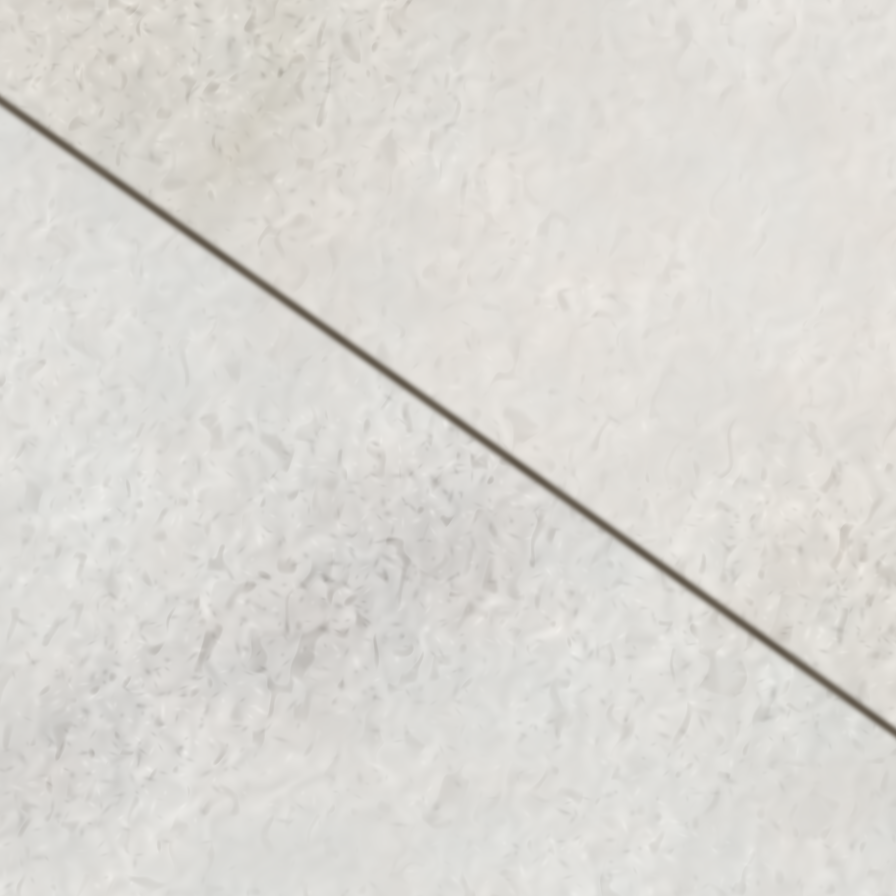
Write a three.js fragment shader that draws this texture.

```glsl
// Pale mottled stone slabs parted by one thin dark diagonal joint.
varying vec2 vUv;

const vec3 UPPER_STONE = vec3(0.882, 0.870, 0.850);
const vec3 LOWER_STONE = vec3(0.871, 0.867, 0.852);
const vec3 JOINT_COLOR = vec3(0.390, 0.357, 0.310);
const vec3 OCHRE_SHADE = vec3(0.055, 0.056, 0.072);
const vec3 MAUVE_SHADE = vec3(0.046, 0.053, 0.050);
const float JOINT_LEFT = 0.888;    // height at the left edge
const float JOINT_DROP = 0.706;    // fall across the canvas
const float JOINT_BOW = 0.007;     // slight upward bend
const float JOINT_WIDTH = 0.0053;
const float GRAIN_SCALE = 66.0;
const float GRAIN_RELIEF = 0.085;
const float PIT_DEPTH = 0.095;
const float FLECK_GRID = 44.0;
const float FLECK_DEPTH = 0.085;
const float CLOUD_DEPTH = 0.045;
const float MOTTLE_DEPTH = 0.060;

float hash(vec2 p) {
  vec3 q = fract(vec3(p.xyx) * 0.1031);
  q += dot(q, q.yzx + 33.33);
  return fract((q.x + q.y) * q.z);
}

float noise(vec2 p) {
  vec2 i = floor(p), f = fract(p);
  f = f * f * (3.0 - 2.0 * f);
  return mix(mix(hash(i), hash(i + vec2(1.0, 0.0)), f.x),
             mix(hash(i + vec2(0.0, 1.0)), hash(i + 1.0), f.x), f.y);
}

vec2 turn(vec2 p, float a) {
  float c = cos(a), s = sin(a);
  return vec2(c * p.x + s * p.y, c * p.y - s * p.x);
}

float fbm(vec2 p) {
  float sum = 0.0, amp = 0.5;
  for (int i = 0; i < 4; i++) {
    sum += amp * noise(p);
    p = turn(p, 0.65) * 2.03 + 17.3;
    amp *= 0.5;
  }
  return sum / 0.9375;
}

// Soft elliptical stain
float stain(vec2 p, vec2 center, vec2 radius, float angle) {
  vec2 q = turn(p - center, angle) / radius;
  return exp(-dot(q, q));
}

// Signed distance to the joint, positive above it
float jointDistance(vec2 p) {
  float y = JOINT_LEFT - JOINT_DROP * p.x + JOINT_BOW * p.x * (1.0 - p.x);
  return (p.y - y) / sqrt(1.0 + JOINT_DROP * JOINT_DROP);
}

// Blunt light and dark chips, one at most in each cell
float flecks(vec2 p, float grid, float density, float seed) {
  vec2 q = p * grid, home = floor(q);
  float sum = 0.0;
  for (int y = -1; y <= 1; y++) {
    for (int x = -1; x <= 1; x++) {
      vec2 cell = home + vec2(float(x), float(y));
      vec2 key = cell + seed;
      vec2 center = cell + vec2(hash(key + 3.1), hash(key + 41.7));
      vec2 d = turn(q - center, 3.1416 * hash(key + 71.3));
      d /= vec2(0.16 + 0.22 * hash(key + 9.4), 0.10 + 0.07 * hash(key + 15.8));
      float present = smoothstep(0.0, 0.35, density - hash(key + 23.9));
      float tone = hash(key + 57.2) < 0.62 ? -1.0 : 0.65;
      sum += tone * present * exp(-dot(d, d));
    }
  }
  return sum;
}

void main() {
  vec2 p = vUv;
  float d = jointDistance(p);
  float upper = smoothstep(-0.003, 0.003, d);
  float cloud = fbm(p * 6.0 + 4.0) - 0.5;
  float mottle = fbm(p * 21.0 + 12.0) - 0.5;

  // Broad stains, kept on their own slab
  vec2 w = p + 0.09 * (vec2(fbm(p * 9.0), fbm(p * 9.0 + 31.0)) - 0.5);
  float corner = upper * stain(w, vec2(0.20, 0.96), vec2(0.36, 0.23), 0.5);
  float streak = upper * stain(w, vec2(0.285, 0.86), vec2(0.17, 0.030), 1.05);
  float band = (1.0 - upper) * stain(w, vec2(0.43, 0.34), vec2(0.26, 0.10), 0.55);
  float tail = (1.0 - upper) * stain(w, vec2(0.09, 0.17), vec2(0.20, 0.080), 0.60);
  float edge = stain(w, vec2(0.96, 0.32), vec2(0.18, 0.18), 0.3);
  float calm = upper * stain(w, vec2(0.85, 0.72), vec2(0.34, 0.28), 0.0);
  float rough = 0.36 + 0.40 * corner + 0.48 * band + 0.45 * tail + 0.35 * edge;
  rough += 0.30 * (1.0 - upper) * stain(w, vec2(0.33, 0.46), vec2(0.24, 0.13), 0.4);
  rough = clamp(rough - 0.20 * calm + 0.7 * cloud + 0.45 * mottle, 0.08, 1.0);

  // Stone body
  vec3 color = mix(LOWER_STONE, UPPER_STONE, upper);
  color -= OCHRE_SHADE * (0.60 * corner + 0.70 * streak + 0.35 * edge);
  color -= MAUVE_SHADE * (0.85 * band + 0.55 * tail);
  color += 0.012 * calm + CLOUD_DEPTH * cloud;
  color += MOTTLE_DEPTH * mottle * (0.45 + 0.55 * rough);
  color += vec3(0.015, -0.003, -0.012) * (fbm(p * 16.0 + 60.0) - 0.5);

  // Grain lit from the upper left, with irregular pits
  vec2 g = turn(p, 0.4) * GRAIN_SCALE;
  g += 1.3 * vec2(noise(g * 0.6), noise(g * 0.6 + 19.0));
  float relief = noise(g + vec2(-0.28, 0.32)) - noise(g - vec2(-0.28, 0.32));
  color += GRAIN_RELIEF * relief * (0.12 + 0.60 * rough);
  float pits = smoothstep(0.68, 0.98, noise(turn(g, 0.9) * vec2(0.8, 1.35) + 43.0));
  color -= PIT_DEPTH * pits * rough * vec3(0.95, 1.0, 1.05);

  // Scattered chips at two sizes
  float marks = flecks(p, FLECK_GRID, rough, 0.0);
  marks += 0.7 * flecks(turn(p, 0.7) + 2.0, FLECK_GRID * 1.5, rough, 90.0);
  color += FLECK_DEPTH * marks * (0.25 + 0.6 * rough);

  // Dark joint with soft sides
  float joint = exp(-pow(abs(d) / JOINT_WIDTH, 2.2));
  color = mix(color, JOINT_COLOR + 0.04 * (noise(p * 45.0) - 0.5), joint);
  gl_FragColor = vec4(color, 1.0);
}
```
